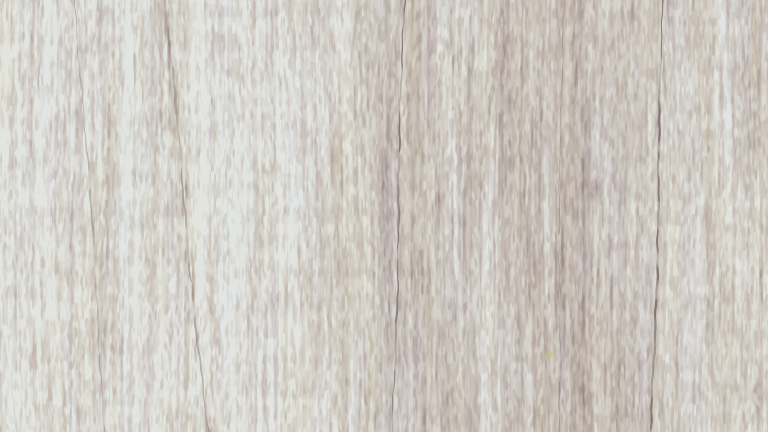
A WebGL 1 fragment shader for this texture:

```glsl
precision highp float;
uniform vec2 u_resolution;

// Palette
const vec3 DARK_WOOD = vec3(0.685, 0.636, 0.608);
const vec3 MID_WOOD = vec3(0.790, 0.757, 0.724);
const vec3 PALE_WOOD = vec3(0.875, 0.882, 0.862);
const vec3 CRACK_COLOR = vec3(0.47, 0.42, 0.42);
const vec3 MOSS_COLOR = vec3(0.72, 0.77, 0.42);
const vec3 WARM_SHIFT = vec3(0.004, 0.0, -0.034);

// Grain frequencies, in canvas heights
const vec2 STREAK_SCALE = vec2(32.0, 0.9);
const vec2 FIBRE_SCALE = vec2(125.0, 3.5);
const vec2 FINE_SCALE = vec2(190.0, 50.0);
const vec2 LONG_PORE_SCALE = vec2(85.0, 6.0);
const vec2 SHORT_PORE_SCALE = vec2(120.0, 17.0);
const vec2 RIPPLE_SCALE = vec2(9.0, 34.0);

// Strengths
const float STREAK = 0.30;
const float FIBRE = 0.42;
const float FINE = 0.50;
const float LONG_PORE = 0.42;
const float SHORT_PORE = 0.30;
const float RIPPLE = 0.14;
const float BLEND = 8.0;

vec2 hash2(vec2 p) {
  return fract(sin(vec2(dot(p, vec2(127.1, 311.7)), dot(p, vec2(269.5, 183.3)))) * 43758.55);
}

// Cellular noise: cell values blended by distance to jittered centres
float cells(vec2 p) {
  vec2 base = floor(p);
  float total = 0.0;
  float weights = 0.0;
  for (int j = -1; j <= 1; j++) {
    for (int i = -1; i <= 1; i++) {
      vec2 cell = base + vec2(float(i), float(j));
      vec2 d = cell + hash2(cell) - p;
      float w = exp(-BLEND * dot(d, d));
      total += w * hash2(cell + 57.3).x;
      weights += w;
    }
  }
  return total / max(weights, 1e-6);
}

// Scattered slender dashes of varied depth, one per cell
float dashes(vec2 p) {
  vec2 base = floor(p);
  float deepest = 0.0;
  for (int j = -1; j <= 1; j++) {
    for (int i = -1; i <= 1; i++) {
      vec2 cell = base + vec2(float(i), float(j));
      float d = length(cell + hash2(cell) - p);
      float depth = hash2(cell + 91.7).y;
      deepest = max(deepest, depth * depth * (1.0 - smoothstep(0.12, 0.50, d)));
    }
  }
  return deepest;
}

// Signed distance to a leaning, wandering vertical line
float lineDistance(vec2 p, float x, float lean) {
  float wander = 0.003 * sin(p.y * 7.0 + x * 20.0) + 0.0012 * sin(p.y * 37.0 + x * 50.0);
  wander += 0.0007 * sin(p.y * 113.0 + x * 90.0);
  return p.x - x - lean * (p.y - 0.5) - wander;
}

// Thin crack that swells, fades and breaks along its length
float crack(vec2 p, float x, float lean, float halfWidth) {
  float pixel = 1.0 / u_resolution.y;
  float swell = cells(vec2(x * 31.0, p.y * 7.0));
  float gaps = smoothstep(0.15, 0.60, cells(vec2(x * 57.0, p.y * 26.0)));
  float w = halfWidth * (0.4 + swell);
  float d = abs(lineDistance(p, x, lean));
  return (1.0 - smoothstep(w - 0.5 * pixel, w + 0.7 * pixel, d)) * mix(0.35, 1.0, gaps);
}

// Soft elongated smudge
float knot(vec2 p, vec2 center, vec2 size) {
  vec2 d = (p - center) / size;
  return exp(-dot(d, d));
}

// Broad light and brown zones across the boards
float boardTone(vec2 p) {
  float edge = p.x + 0.08 * (cells(p * vec2(22.0, 1.5)) - 0.5);
  float brown = smoothstep(0.70, 0.88, edge) * (1.0 - smoothstep(1.48, 1.66, edge));
  float tone = 0.90 - 0.27 * brown;
  tone -= 0.09 * smoothstep(1.05, 1.30, p.x) * brown;
  tone -= 0.06 * smoothstep(1.50, 1.60, p.x);
  tone -= 0.10 * smoothstep(1.69, 1.76, p.x);
  return tone + 0.03 * sin(p.x * 17.0 + 1.0) + 0.02 * sin(p.x * 41.0 + p.y * 1.5);
}

void main() {
  vec2 p = gl_FragCoord.xy / u_resolution.y;
  vec2 g = p + vec2(0.004 * sin(p.y * 4.1 + p.x * 5.0), 0.0);

  // Layered vertical grain
  float tone = boardTone(p);
  float pale = smoothstep(0.60, 0.85, tone);
  tone += STREAK * (cells(g * STREAK_SCALE) - 0.5);
  tone += FIBRE * (cells(g * FIBRE_SCALE + 11.0) - 0.5);
  tone += FINE * (cells(g * FINE_SCALE + 29.0) - 0.5);
  float pores = LONG_PORE * dashes(g * LONG_PORE_SCALE) + SHORT_PORE * dashes(g * SHORT_PORE_SCALE + 43.0);
  tone -= pores * (1.0 - 0.25 * pale);
  tone += RIPPLE * pale * (cells(p * RIPPLE_SCALE + vec2(0.0, p.x * 3.0)) - 0.5);

  // Weathered slanting seam and knots
  float seam = exp(-pow(lineDistance(p, 0.43, -0.10) / 0.020, 2.0));
  tone -= seam * (0.10 + 1.2 * pores);
  float knots = knot(p, vec2(1.378, 0.56), vec2(0.016, 0.032))
    + 0.7 * knot(p, vec2(1.23, 0.37), vec2(0.012, 0.045))
    + 0.7 * knot(p, vec2(1.205, 0.63), vec2(0.014, 0.020))
    + knot(p, vec2(1.755, 0.08), vec2(0.016, 0.036));
  tone -= knots * (0.05 + 0.7 * cells(p * vec2(120.0, 55.0)));

  // Tone to colour, with faint warm patches
  tone = clamp(tone, -0.35, 1.06);
  vec3 color = mix(DARK_WOOD, MID_WOOD, min(tone * 2.0, 1.0));
  color = mix(color, PALE_WOOD, max(tone * 2.0 - 1.0, 0.0));
  color += WARM_SHIFT * (cells(g * vec2(40.0, 3.0) + 5.0) - 0.5);

  // Long cracks, then a fleck of moss
  float cracks = max(crack(p, 0.922, 0.028, 0.0019), crack(p, 1.522, 0.028, 0.0019));
  cracks = max(cracks, 0.50 * crack(p, 1.297, 0.010, 0.0013));
  cracks = max(cracks, 0.45 * crack(p, 0.210, -0.070, 0.0012));
  cracks = max(cracks, 0.50 * crack(p, 0.430, -0.100, 0.0020));
  color = mix(color, CRACK_COLOR, 0.85 * cracks);
  color = mix(color, MOSS_COLOR, 0.7 * knot(p, vec2(1.273, 0.178), vec2(0.009, 0.006)));
  gl_FragColor = vec4(color, 1.0);
}
```
